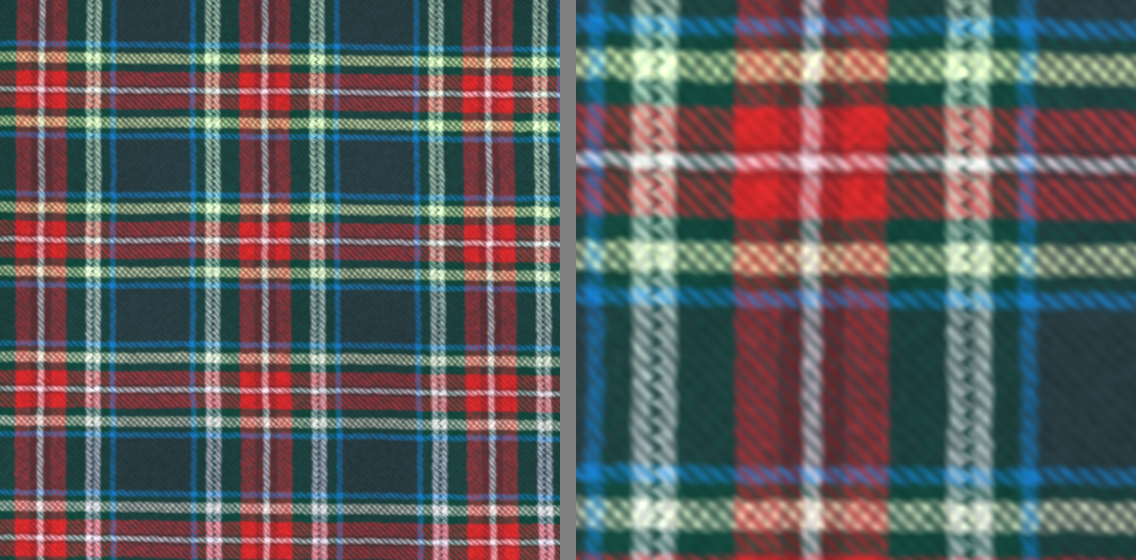
Left, the full canvas; right, a detail of the centre.
A Shadertoy shader for this texture:

```glsl
// Soft woven tartan: red, pale and blue stripes crossing on a dark green ground.
#define PERIOD vec2(0.398, 0.267)   // size of one repeat
#define PHASE vec2(0.0742, 0.159)   // centre of the first red stripe, from top left
#define SOFT 0.0035                 // blur of the stripe edges
#define THREADS 96.0                // twill ribs across the canvas
#define WEAVE 0.13                  // strength of the twill
#define GRAIN 0.07                  // strength of the fibre noise
#define DARK vec3(0.14, 0.22, 0.24)
#define GREEN vec3(0.06, 0.26, 0.22)
#define RED vec3(0.75, 0.18, 0.20)
#define BLUE vec3(0.08, 0.47, 0.76)
#define WHITE vec3(0.96, 0.88, 0.93)

const float TAU = 6.2831853;

float hash(vec2 p) {
    return fract(sin(dot(p, vec2(127.1, 311.7))) * 43758.5453);
}

float noise(vec2 p) {
    vec2 i = floor(p), f = fract(p);
    f = f * f * (3.0 - 2.0 * f);
    return mix(mix(hash(i), hash(i + vec2(1, 0)), f.x),
               mix(hash(i + vec2(0, 1)), hash(i + vec2(1, 1)), f.x), f.y);
}

// Soft coverage of the range lo..hi
float band(float d, float lo, float hi) {
    float s = max(SOFT, 0.7 / iResolution.y);
    return smoothstep(lo - s, lo + s, d) - smoothstep(hi - s, hi + s, d);
}

// Signed distance to the middle of the nearest repeat
float fold(float x, float period) {
    return x - period * round(x / period);
}

// Stripes of one thread direction, mirrored about the white core
vec3 stripes(float d, float core, vec2 red, float pale, float paleHalf, float blue, vec3 paleColor) {
    vec3 c = mix(DARK, GREEN, band(d, red.y, blue));
    c = mix(c, RED * 0.72, band(d, -1.0, red.x));
    c = mix(c, RED, band(d, red.x, red.y));
    c = mix(c, BLUE, band(d, blue - 0.005, blue + 0.005));
    c = mix(c, paleColor, band(d, pale - paleHalf, pale + paleHalf));
    return mix(c, WHITE, band(d, -1.0, core));
}

void mainImage(out vec4 fragColor, in vec2 fragCoord) {
    vec2 p = fragCoord / iResolution.xy;
    p.y = 1.0 - p.y;

    // Slightly skewed and wavy cloth
    vec2 q = p - vec2(0.017 * (p.x - 0.25) * p.y, 0.010 * p.x);
    q += 0.003 * (vec2(noise(p.yx * vec2(9.0, 3.0)), noise(p * vec2(9.0, 3.0) + 7.0)) - 0.5);
    vec2 jitter = vec2(noise(q * vec2(40.0, 150.0)), noise(q * vec2(150.0, 40.0) + 3.0)) - 0.5;
    vec2 r = q - PHASE + 0.0025 * jitter;
    vec2 d = abs(vec2(fold(r.x, PERIOD.x), fold(r.y, PERIOD.y)));

    // Pale yarn drifts from mint and cream at the top to lilac and grey below
    float drift = smoothstep(0.25, 0.95, p.y);
    vec3 mint = mix(vec3(0.86, 1.0, 0.88), vec3(0.89, 0.87, 0.98), drift);
    vec3 cream = mix(vec3(0.93, 1.0, 0.72), vec3(0.89, 0.89, 0.85), drift);

    // Braided slit along each vertical pale stripe
    float ladder = sin(TAU * THREADS * q.y);
    float slit = band(d.x + 0.0015 * ladder, 0.0905, 0.0955);
    mint = mix(mint, GREEN, slit * (0.65 + 0.25 * ladder));

    // Roped twist along each horizontal pale stripe
    float rope = sin(TAU * THREADS * (q.x + 0.7 * q.y) + 3.0 * noise(q * 30.0));
    cream *= 0.92 + 0.10 * rope;

    vec3 warp = stripes(d.x, 0.0055, vec2(0.018, 0.045), 0.093, 0.013, 0.128, mint);
    vec3 weft = stripes(d.y, 0.0045, vec2(0.009, 0.033), 0.057, 0.009, 0.081, cream);

    // Twill interlacing of the two directions
    float twill = sin(TAU * THREADS * (q.x - q.y));
    float cover = 0.5 + WEAVE * twill + 0.18 * (noise(q * 130.0) - 0.5);
    vec3 color = mix(warp, weft, cover);

    // Red over red is more vivid
    float redCross = band(d.x, 0.016, 0.045) * band(d.y, 0.007, 0.033);
    color += redCross * vec3(0.06, -0.03, -0.04);

    // Fibre grain and uneven dye
    color *= 1.0 + GRAIN * (2.0 * noise(q * 190.0) - 1.0) + 0.03 * twill;
    color *= 0.95 + 0.10 * noise(p * 6.0);
    color += 0.012;

    fragColor = vec4(clamp(color, 0.0, 1.0), 1.0);
}
```
